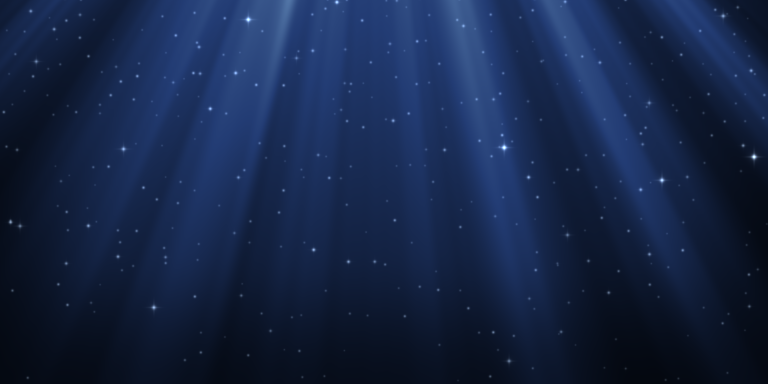
Reproduce this background procedurally as a Shadertoy shader.

```glsl
// Deep blue light shafts fanning down from above, scattered with glinting motes.

const vec3 ABYSS = vec3(0.012, 0.027, 0.055);
const vec3 BLUE  = vec3(0.135, 0.235, 0.455);
const vec3 PALE  = vec3(0.42, 0.58, 0.76);
const vec3 GLINT = vec3(0.80, 0.90, 1.00);

const vec2 SOURCE = vec2(0.977, 1.95); // point where the shafts converge
const int SHAFT_COUNT = 10;

// Each shaft: slope, half width, strength, fade with depth
const vec4 SHAFTS[SHAFT_COUNT] = vec4[](
    vec4(-0.88, 0.12, 0.30, 1.3),
    vec4(-0.48, 0.13, 0.48, 0.8),
    vec4(-0.29, 0.07, 0.48, 0.9),
    vec4(-0.235, 0.03, 0.65, 4.0),
    vec4(-0.13, 0.05, 0.24, 1.2),
    vec4(0.00, 0.25, 0.24, 0.8),
    vec4(0.11, 0.06, 0.18, 1.0),
    vec4(0.235, 0.062, 0.72, 0.9),
    vec4(0.50, 0.10, 0.58, 0.7),
    vec4(0.84, 0.09, 0.45, 1.0));

float hash(vec2 p) {
    return fract(sin(dot(p, vec2(127.1, 311.7))) * 43758.5453);
}

float noise(float x) {
    float i = floor(x);
    return mix(hash(vec2(i, 3.0)), hash(vec2(i + 1.0, 3.0)), smoothstep(0.0, 1.0, x - i));
}

float bell(float x, float width) {
    float t = x / width;
    return exp(-t * t);
}

// Sum of the shafts along one slope
float shaftLight(float slope, float depth) {
    float light = 0.0;
    for (int i = 0; i < SHAFT_COUNT; i++) {
        vec4 s = SHAFTS[i];
        light += s.z * bell(slope - s.x, s.y) * exp(-depth * s.w);
    }
    return light;
}

// Fine streaks that share the direction of the shafts
float streaks(float slope) {
    return 0.78 + 0.27 * noise(slope * 19.0 + 40.0) + 0.20 * noise(slope * 47.0 + 90.0);
}

// Stretches the light so that gaps sink and shafts rise
float contrast(float light) {
    return max(1.42 * light - 0.13, 0.0);
}

vec3 waterColor(float light) {
    vec3 color = mix(ABYSS, BLUE, clamp(light, 0.0, 1.0));
    return mix(color, PALE, clamp((light - 1.0) * 0.6, 0.0, 1.0));
}

// Round core with a soft halo and a thin cross
float glint(vec2 d, float radius, float flare) {
    float r = length(d);
    float cross = bell(d.x, radius * 0.45) * bell(d.y, radius * 3.0)
                + bell(d.y, radius * 0.45) * bell(d.x, radius * 3.0);
    return bell(r, radius) + flare * (0.35 * cross + 0.12 * bell(r, radius * 2.5));
}

// One mote per grid cell, kept away from the cell border
float motes(vec2 p, float cell, float chance, float radius, float flare, float seed) {
    vec2 id = floor(p / cell);
    vec2 key = id + seed;
    vec2 jitter = vec2(hash(key + 17.3), hash(key + 41.9));
    vec2 center = (id + mix(vec2(0.12), vec2(0.88), jitter)) * cell;
    float power = hash(key + 73.1);
    float present = step(hash(key), chance * mix(0.4, 1.2, center.y));
    return present * mix(0.25, 1.0, power * power)
         * glint(p - center, radius * mix(0.75, 1.15, power), flare);
}

void mainImage(out vec4 fragColor, in vec2 fragCoord) {
    // Canvas units: height is 1, width is 2
    vec2 p = fragCoord / iResolution.y;
    p.x *= 2.0 * iResolution.y / iResolution.x;
    float depth = 1.0 - p.y;
    float slope = (p.x - SOURCE.x) / (SOURCE.y - p.y);

    // Ambient glow, darker toward the floor and the sides
    float side = p.x - SOURCE.x;
    float ambient = (0.13 + 0.36 * p.y) * (1.0 - 0.5 * side * side);
    float light = (ambient + shaftLight(slope, depth)) * streaks(slope);
    light *= mix(0.65, 1.0, smoothstep(0.0, 0.35, p.y));
    light *= 1.0 - 0.35 * smoothstep(0.6, 1.0, abs(side)) * smoothstep(0.3, 0.8, depth);
    vec3 color = waterColor(contrast(light));

    // Motes: faint dust, small sparks and a few bright stars
    float sparkle = 0.45 * motes(p, 0.055, 0.60, 0.0031, 0.0, 5.0)
                  + 0.65 * motes(p, 0.095, 0.50, 0.0038, 0.15, 29.0)
                  + 0.90 * motes(p, 0.230, 0.50, 0.0052, 0.6, 61.0);
    color += GLINT * sparkle;

    fragColor = vec4(min(color, 1.0), 1.0);
}
```
